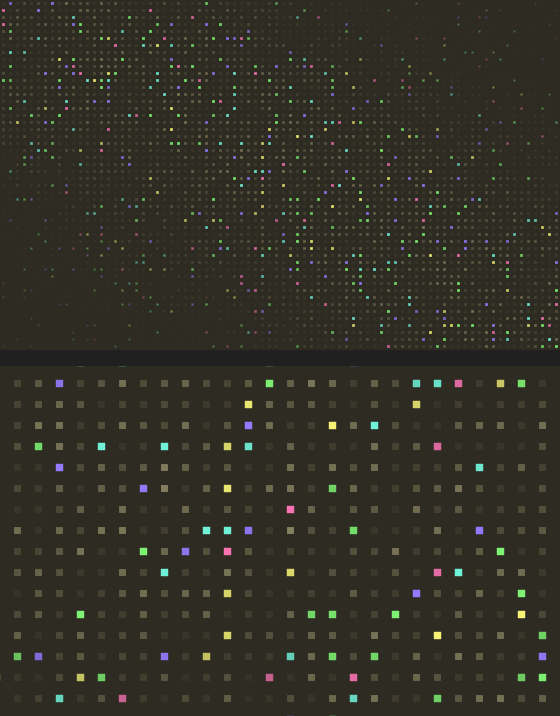
Top, the full canvas; bottom, a detail of the centre.
This pattern is drawn by a Shadertoy shader. Its source:

```glsl
// An 80 by 50 grid of small rounded squares on dark olive, lit along a falling diagonal band.
// Each cell hashes its own strength and may take an accent colour; a Gaussian across the
// diagonal fades and shrinks the squares, and gradient noise makes the band uneven.

// Integer hash: three independent values in 0..1 per cell.
vec3 hash3(vec2 cell) {
    uvec3 v = uvec3(ivec3(ivec2(cell) + 512, 37));
    v = v * 1664525u + 1013904u;
    v.x += v.y * v.z; v.y += v.z * v.x; v.z += v.x * v.y;
    v ^= v >> 16u;
    v.x += v.y * v.z; v.y += v.z * v.x; v.z += v.x * v.y;
    return vec3(v >> 8u) / 16777216.0;
}

float cornerSlope(vec2 corner, vec2 offset) {
    float angle = 6.28318 * hash3(corner + 200.0).x;
    return dot(vec2(cos(angle), sin(angle)), offset);
}

float gradientNoise(vec2 p) {
    vec2 i = floor(p), f = fract(p);
    vec2 u = f * f * f * (f * (f * 6.0 - 15.0) + 10.0);
    vec2 e = vec2(1.0, 0.0);
    return mix(mix(cornerSlope(i, f), cornerSlope(i + e, f - e), u.x),
               mix(cornerSlope(i + e.yx, f - e.yx), cornerSlope(i + 1.0, f - 1.0), u.x), u.y);
}

float roundedSquare(vec2 p, float halfSize, float radius) {
    vec2 q = abs(p) - halfSize + radius;
    return length(max(q, 0.0)) + min(max(q.x, q.y), 0.0) - radius;
}

vec3 accentColour(float pick) {
    if (pick < 0.32) return vec3(0.49, 0.95, 0.45); // green
    if (pick < 0.54) return vec3(0.58, 0.48, 1.00); // violet
    if (pick < 0.74) return vec3(0.44, 0.95, 0.85); // cyan
    if (pick < 0.87) return vec3(0.96, 0.95, 0.46); // yellow
    return vec3(0.98, 0.45, 0.71);                  // pink
}

void mainImage(out vec4 fragColor, in vec2 fragCoord) {
    // Grid cells
    vec2 grid = vec2(80.0, 50.0);
    vec2 p = fragCoord / iResolution.xy * grid;
    vec2 cell = floor(p);
    vec2 uv = (cell + 0.5) / grid;
    vec3 rnd = hash3(cell);

    // Diagonal band of light, slightly uneven
    float across = uv.x + uv.y - 1.03;
    float clumps = gradientNoise(cell / 7.0);
    float glow = exp(-4.0 * across * across) * (1.0 + 0.35 * clumps);

    // Khaki squares, with a scattering of accents
    bool accent = rnd.x < 0.10 + 0.05 * glow + 0.05 * clumps;
    vec3 ink = accent ? accentColour(rnd.y) : vec3(0.56, 0.54, 0.40);
    float strength = accent ? sqrt(glow) * mix(0.85, 1.1, rnd.z)
                            : glow * mix(0.12, 0.85, rnd.z * rnd.z);

    // Square size follows the light; edges blend over one pixel
    float halfSize = mix(0.11, 0.165, smoothstep(0.0, 0.7, glow)) + (accent ? 0.012 : 0.0);
    float dist = roundedSquare(fract(p) - 0.5, halfSize, 0.035);
    float cover = clamp(0.5 - dist * iResolution.y / grid.y, 0.0, 1.0);

    vec3 colour = mix(vec3(0.176, 0.167, 0.133), ink, cover * clamp(strength, 0.0, 1.0));
    fragColor = vec4(colour, 1.0);
}
```
